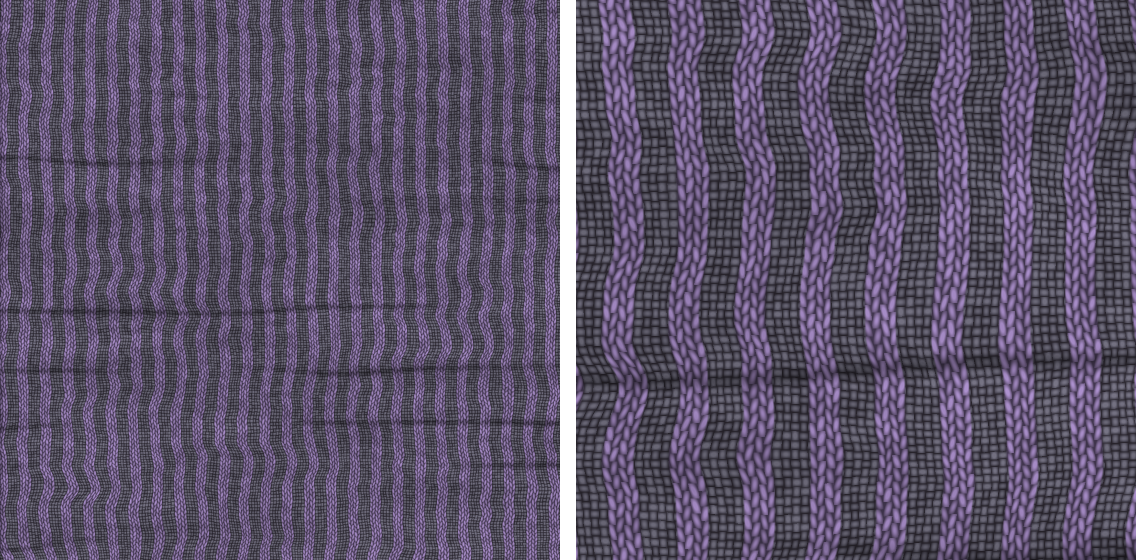
Left: the whole. Right: its middle third, enlarged.
A Shadertoy shader for this texture:

```glsl
const float STRIPES = 25.5;
const float FIRST_STRIPE = 0.166;
const float THREADS_PER_STRIPE = 8.0;
const float WEFT_ROWS = 190.0;
const float PI = 3.14159;

const vec3 GREY_DARK = vec3(0.15, 0.135, 0.165);
const vec3 GREY_MID = vec3(0.29, 0.28, 0.33);
const vec3 GREY_LIGHT = vec3(0.43, 0.42, 0.48);
const vec3 PURPLE_DARK = vec3(0.24, 0.20, 0.29);
const vec3 PURPLE_MID = vec3(0.43, 0.36, 0.51);
const vec3 PURPLE_LIGHT = vec3(0.62, 0.52, 0.74);

float hash(vec2 p) {
    vec3 q = fract(p.xyx * 0.1031);
    q += dot(q, q.yzx + 33.33);
    return fract((q.x + q.y) * q.z);
}

float noise(vec2 p) {
    vec2 cell = floor(p);
    vec2 f = fract(p);
    f = f * f * (3.0 - 2.0 * f);
    float low = mix(hash(cell), hash(cell + vec2(1, 0)), f.x);
    float high = mix(hash(cell + vec2(0, 1)), hash(cell + vec2(1, 1)), f.x);
    return mix(low, high, f.y);
}

vec3 ramp(vec3 dark, vec3 mid, vec3 light, float h) {
    vec3 lower = mix(dark, mid, clamp(h * 2.0, 0.0, 1.0));
    return mix(lower, light, clamp(h * 2.0 - 1.0, 0.0, 1.0));
}

// Sideways drift of the warp, stronger toward the bottom
float warpShift(vec2 uv) {
    float broad = noise(uv * vec2(3.0, 8.0)) - 0.5;
    float ripple = noise(uv * vec2(6.0, 23.0) + 17.0) - 0.5;
    float kink = noise(uv * vec2(14.0, 48.0) + 41.0) - 0.5;
    return 0.006 * broad + mix(0.017, 0.007, uv.y) * ripple + 0.005 * kink;
}

// Partial horizontal folds, returned as shadow strength
float creases(vec2 uv) {
    float shadow = 0.0;
    for (int i = 0; i < 9; i++) {
        float id = float(i);
        float height = (id + hash(vec2(id, 5.0))) / 9.0;
        height += 0.025 * (noise(vec2(uv.x * 5.0, id * 7.0)) - 0.5);
        float reach = smoothstep(0.4, 0.8, noise(vec2(uv.x * 3.0, id * 13.0 + 3.0)));
        float d = (uv.y - height) / 0.005;
        shadow += reach * exp(-d * d);
    }
    return min(shadow, 1.0);
}

// Plain weave: warp and weft take turns on top
float plainWeave(vec2 threads) {
    vec2 cell = floor(threads);
    vec2 q = fract(threads) - 0.5;
    vec2 across = mod(cell.x + cell.y, 2.0) < 0.5 ? q : q.yx;
    float h = cos(PI * across.x) * (0.5 + 0.5 * cos(PI * across.y));
    return h * 1.1 - 0.08 + 0.35 * (hash(cell) - 0.5);
}

// Raised warp: slanted, staggered stitches in columns
float stitchedWarp(vec2 threads) {
    float column = floor(threads.x);
    float run = threads.y * 0.6 + 0.5 * column;
    float along = fract(run) - 0.5;
    float lean = mod(column, 2.0) < 0.5 ? 0.4 : -0.4;
    float across = fract(threads.x) - 0.5 + lean * along;
    float h = max(cos(PI * across), 0.0) * (0.45 + 0.55 * cos(PI * along));
    return h * 1.1 - 0.08 + 0.35 * (hash(vec2(column, floor(run))) - 0.5);
}

vec3 fabric(vec2 uv) {
    float stripe = (uv.x + warpShift(uv)) * STRIPES - FIRST_STRIPE;
    float weftWave = 2.5 * noise(uv * vec2(9.0, 14.0) + 71.0);
    vec2 threads = vec2(stripe * THREADS_PER_STRIPE, uv.y * WEFT_ROWS + weftWave);
    threads.x += 0.35 * (noise(threads * vec2(0.5, 0.3)) - 0.5);

    // Grey ground and purple stripes
    float fromCentre = abs(fract(stripe + 0.5) - 0.5);
    float band = 1.0 - smoothstep(0.215, 0.25, fromCentre);
    vec3 ground = ramp(GREY_DARK, GREY_MID, GREY_LIGHT, plainWeave(threads));
    vec3 raised = ramp(PURPLE_DARK, PURPLE_MID, PURPLE_LIGHT, stitchedWarp(threads));
    vec3 colour = mix(ground, raised, band);

    // Uneven cloth, folds and shaded left border
    float cloud = noise(uv * vec2(5.0, 18.0) + 29.0) - 0.5;
    float rows = noise(vec2(uv.x * 12.0, uv.y * 85.0)) - 0.5;
    float shade = 1.0 + 0.14 * cloud + 0.12 * rows - 0.3 * creases(uv);
    return colour * shade * mix(0.75, 1.0, smoothstep(0.0, 0.008, uv.x));
}

void mainImage(out vec4 fragColor, in vec2 fragCoord) {
    // Average four samples per pixel
    vec3 total = vec3(0.0);
    for (int i = 0; i < 4; i++) {
        vec2 offset = vec2(i % 2, i / 2) * 0.5 - 0.25;
        total += fabric((fragCoord + offset) / iResolution.xy);
    }
    fragColor = vec4(total / 4.0, 1.0);
}
```
